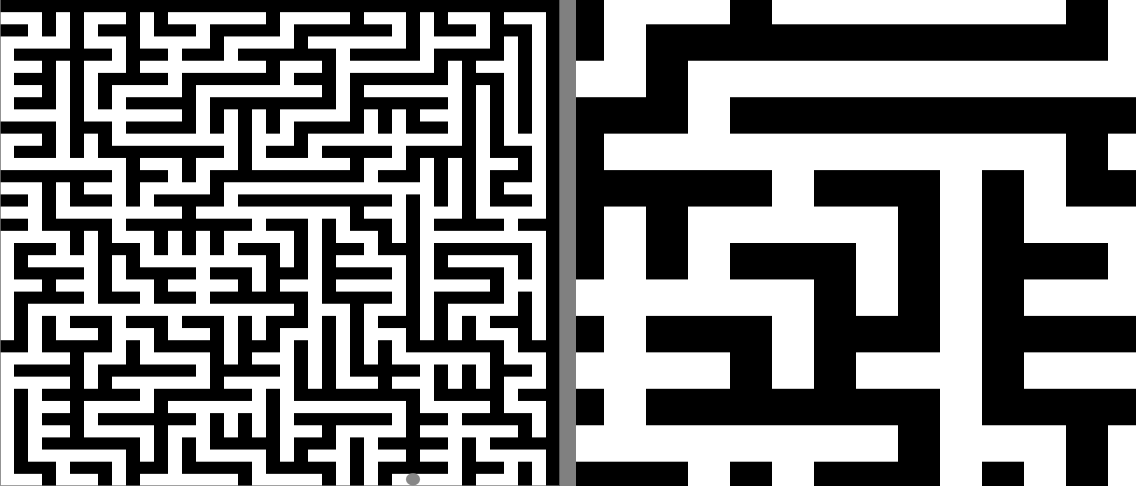
Left: the whole. Right: its middle third, enlarged.
Reproduce this pattern procedurally as a WebGL 1 fragment shader.

```glsl
precision highp float;
// Black and white rectangular maze with a thin grey frame and a grey exit dot.
uniform vec2 u_resolution;

float hash(vec2 p) {
    return fract(sin(dot(p, vec2(127.1, 311.7))) * 43758.5453);
}

// Direction of the single wall thrown from a post. Each row is scanned from
// the left so that no two posts throw the same wall.
vec2 stick(vec2 post) {
    vec2 dir = vec2(0.0);
    if (post.x > 18.5) return dir;
    for (int i = 0; i < 19; i++) {
        float x = float(i);
        if (x > post.x + 0.5) break;
        float pick = hash(vec2(x, post.y) + 3.0);
        bool cameRight = dir.x > 0.5;
        // Walls grow up above a zigzag ridge and down below it.
        float ridge = 5.5 + abs(mod(x + 4.0, 16.0) - 8.0);
        dir = vec2(0.0, post.y > ridge ? 1.0 : -1.0);
        if (pick < (cameRight ? 0.4 : 0.27)) dir = vec2(1.0, 0.0);
        else if (pick > 0.7 && !cameRight) dir = vec2(-1.0, 0.0);
    }
    return dir;
}

// 1 for wall, 0 for path, on a 40 by 40 grid with posts at odd positions.
float wall(vec2 unit) {
    unit = clamp(unit, 0.0, 39.0);
    vec2 odd = mod(unit, 2.0);
    if (max(unit.x, unit.y) > 38.5 || odd.x + odd.y > 1.5) return 1.0;
    if (odd.x + odd.y < 0.5) return 0.0;

    // A slot between two posts is filled if either throws its wall there.
    vec2 axis = 1.0 - odd;
    vec2 post = floor((unit - axis - 1.0) * 0.5 + 0.25);
    bool filled = dot(stick(post), axis) > 0.5
               || dot(stick(post + axis), axis) < -0.5;
    return filled ? 1.0 : 0.0;
}

void main() {
    vec2 p = gl_FragCoord.xy / u_resolution * 40.0;
    vec2 pixelsPerUnit = u_resolution / 40.0;

    // Exact pixel coverage from the four nearest grid units.
    vec2 corner = floor(p - 0.5);
    vec2 blend = clamp((fract(p - 0.5) - 0.5) * pixelsPerUnit + 0.5, 0.0, 1.0);
    float lower = mix(wall(corner), wall(corner + vec2(1.0, 0.0)), blend.x);
    float upper = mix(wall(corner + vec2(0.0, 1.0)), wall(corner + 1.0), blend.x);
    float shade = 1.0 - mix(lower, upper, blend.y);

    // Hairline frame on the left, right and bottom.
    vec2 edge = vec2(min(p.x, 40.0 - p.x), p.y) * pixelsPerUnit;
    vec2 hairline = clamp(0.055 * pixelsPerUnit - edge + 0.5, 0.0, 1.0);
    shade = mix(shade, 0.45, max(hairline.x, hairline.y));

    // Exit dot on the bottom edge.
    float dotEdge = (0.5 - length(p - vec2(29.5, 0.55))) * pixelsPerUnit.y;
    shade = mix(shade, 0.53, clamp(dotEdge + 0.5, 0.0, 1.0));

    gl_FragColor = vec4(vec3(shade), 1.0);
}
```
